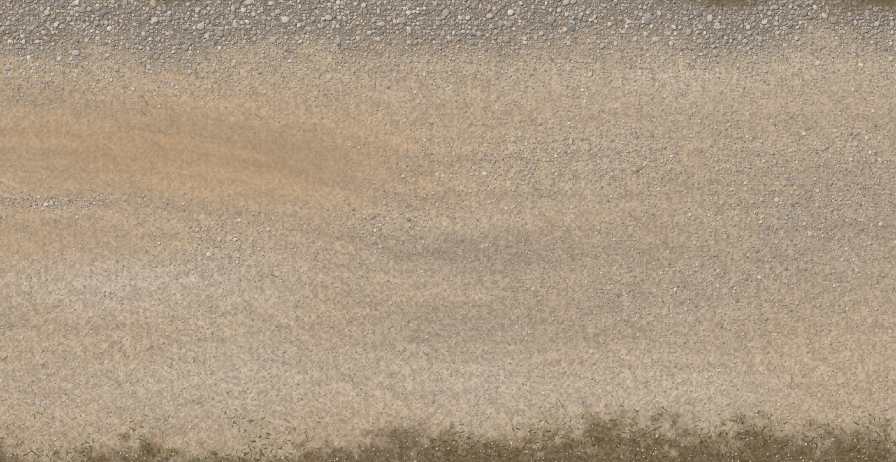
Reproduce this texture procedurally as a Shadertoy shader.

```glsl
#define SAND vec3(0.715, 0.635, 0.535)
#define PALE_DUST vec3(0.75, 0.69, 0.62)
#define ORANGE_CLAY vec3(0.69, 0.575, 0.45)
#define GREY_SILT vec3(0.63, 0.565, 0.50)
#define GRAVEL_BED vec3(0.53, 0.475, 0.42)
#define SOIL vec3(0.41, 0.34, 0.25)
#define GRASS vec3(0.36, 0.38, 0.21)
#define STONE_COOL vec3(0.63, 0.62, 0.61)
#define STONE_WARM vec3(0.81, 0.755, 0.685)
#define GRAIN 0.22
#define STREAKS 0.13
#define LIGHT_DIR vec2(-0.6, 0.8)

float hash(vec2 p) {
    return fract(sin(dot(p, vec2(127.1, 311.7))) * 43758.5);
}
float noise(vec2 p) {
    vec2 i = floor(p), f = fract(p);
    f = f * f * (3.0 - 2.0 * f);
    return mix(mix(hash(i), hash(i + vec2(1, 0)), f.x),
               mix(hash(i + vec2(0, 1)), hash(i + vec2(1, 1)), f.x), f.y);
}
float fbm(vec2 p) {
    float sum = 0.0, amp = 0.53;
    for (int i = 0; i < 4; i++, amp *= 0.5) {
        sum += amp * noise(p);
        p = p * 2.03 + 17.3;
    }
    return sum;
}
// Soft elliptical area
float blob(vec2 uv, float x, float y, float w, float h) {
    vec2 d = (uv - vec2(x, y)) / vec2(w, h);
    return exp(-dot(d, d));
}
// Jittered stones with a small cast shadow
void addStones(inout vec3 color, vec2 p, float scale, float density) {
    vec2 q = p * scale;
    float soft = 0.6 * scale / iResolution.y;
    for (int k = 0; k < 9; k++) {
        vec2 id = floor(q) + vec2(k % 3 - 1, k / 3 - 1);
        float presence = smoothstep(0.0, 0.08, density - hash(id + scale));
        if (presence <= 0.0) continue;
        vec2 jitter = vec2(hash(id + 3.1), hash(id + 8.7));
        vec2 d = q - id - 0.15 - 0.7 * jitter;
        float radius = mix(0.2, 0.52, pow(hash(id + 5.3), 1.5)) * presence;
        float angle = 6.28 * jitter.x, c = cos(angle), s = sin(angle);
        mat2 shape = mat2(c, s * (1.0 + 0.6 * jitter.y), -s, c * (1.0 + 0.6 * jitter.y));
        float body = 1.0 - smoothstep(-soft, soft, length(shape * d) - radius);
        float shadow = 1.0 - smoothstep(-soft, soft, length(shape * (d + LIGHT_DIR * 0.18)) - radius);
        vec3 tone = mix(STONE_COOL, STONE_WARM, hash(id + 11.9)) * (0.83 + 0.32 * hash(id + 21.4));
        tone *= 1.0 + 0.12 * dot(d, LIGHT_DIR) / max(radius, 0.05);
        color *= 1.0 - 0.3 * shadow * presence;
        color = mix(color, tone, 0.9 * body * presence);
    }
}
// Short scattered strokes: grass blades or dry twigs
void addBlades(inout vec3 color, vec2 p, float scale, float density, vec3 tint) {
    vec2 q = p * scale;
    float soft = scale / iResolution.y, width = 0.001 * scale;
    for (int k = 0; k < 9; k++) {
        vec2 id = floor(q) + vec2(k % 3 - 1, k / 3 - 1);
        float presence = smoothstep(0.0, 0.15, density - hash(id + 41.3));
        vec2 d = q - id - vec2(hash(id + 2.2), hash(id + 6.6));
        float angle = 6.28 * hash(id + 9.4), reach = mix(0.25, 0.8, hash(id + 13.8));
        vec2 dir = vec2(cos(angle), sin(angle));
        float dist = length(d - dir * clamp(dot(d, dir), 0.0, reach));
        float stroke = 1.0 - smoothstep(width - 0.5 * soft, width + 0.7 * soft, dist);
        color = mix(color, tint * (0.7 + 0.7 * hash(id + 30.1)), 0.7 * stroke * presence);
    }
}
void mainImage(out vec4 fragColor, in vec2 fragCoord) {
    vec2 uv = fragCoord / iResolution.xy, p = fragCoord / iResolution.y;
    float cloud = fbm(p * vec2(4, 8)), clump = fbm(p * 13.0 + 5.0), crumbs = fbm(p * 48.0 + 2.0);

    // Sandy ground, wheel tracks and dusty strips
    float bend = 0.7 * pow(min(uv.x, 0.45), 2.0);
    float streak = fbm(vec2(p.x * 2.2, (uv.y + bend) * 46.0));
    float clay = blob(uv, 0.12, 0.68, 0.27, 0.12) + 0.6 * blob(uv, 0.34, 0.63, 0.11, 0.1)
               + 0.55 * blob(uv, 0.06, 0.48, 0.17, 0.05);
    float silt = blob(uv, 0.55, 0.45, 0.2, 0.05) + 0.7 * blob(uv, 0.53, 0.29, 0.16, 0.05)
               + 0.8 * blob(uv, 0.95, 0.52, 0.22, 0.16) + 0.5 * blob(uv, 0.72, 0.35, 0.2, 0.05)
               + 1.2 * blob(uv, 0.0, 0.31, 0.025, 0.03);
    float dust = blob(uv, 0.14, 0.39, 0.24, 0.06) + 0.7 * blob(uv, 0.4, 0.17, 0.5, 0.07)
               + 0.5 * blob(uv, 0.65, 0.82, 0.35, 0.05);
    vec3 color = mix(SAND, PALE_DUST, clamp(dust * 0.6 + 0.7 * (cloud - 0.42), 0.0, 1.0));
    color = mix(color, ORANGE_CLAY, clamp(clay * (0.3 + 0.7 * streak), 0.0, 0.85));
    color = mix(color, GREY_SILT, clamp(silt * (0.3 + 0.7 * cloud), 0.0, 0.8));
    color *= 1.0 + STREAKS * (streak - 0.5) * (0.6 + clay);

    // Gravel shoulder above, crumbly verge below
    float gravel = smoothstep(-0.05, 0.05, uv.y - 0.895 - 0.02 * uv.x + 0.1 * (clump - 0.5));
    float fringe = smoothstep(0.77, 0.92, uv.y + 0.04 * (1.0 - uv.x));
    float vergeTop = mix(0.0, 0.055, smoothstep(0.2, 0.65, uv.x));
    float verge = 1.0 - smoothstep(-0.05, 0.06, uv.y - vergeTop - 0.09 * (clump - 0.5) - 0.13 * (crumbs - 0.5));
    color = mix(color, GRAVEL_BED, 0.8 * gravel);
    color = mix(color, SOIL, 0.85 * verge);

    // Fine grit and loose stones
    float grit = noise(p * 263.0) + 0.5 * noise(p * 137.0 + 9.0) + 0.4 * crumbs - 0.95;
    float bare = 1.0 - 0.75 * clamp(clay, 0.0, 1.0);
    color *= 1.0 + GRAIN * grit * (0.4 + 0.6 * bare + 0.5 * verge);
    float loose = blob(uv, 0.62, 0.66, 0.13, 0.07) + blob(uv, 0.92, 0.59, 0.15, 0.13)
                + 0.8 * blob(uv, 0.25, 0.48, 0.07, 0.06) + 0.8 * blob(uv, 0.43, 0.52, 0.06, 0.05)
                + 0.7 * blob(uv, 0.77, 0.36, 0.12, 0.07) + 1.3 * blob(uv, 0.08, 0.562, 0.09, 0.018);
    loose *= 0.3 + 1.2 * clump;
    addStones(color, p, 190.0, 0.2 * bare + 0.3 * loose + 0.3 * fringe);
    addStones(color, p, 140.0, 0.1 * bare + 0.35 * loose + 0.4 * fringe + 0.3 * gravel - 0.1 * verge);
    addStones(color, p, 92.0, 0.03 * bare + 0.2 * loose + 0.1 * fringe + 0.6 * gravel);
    addStones(color, p, 64.0, 0.008 + 0.06 * loose + 0.35 * gravel);

    // Twigs, weeds along the top edge and tufts below
    addBlades(color, p, 30.0, 0.13 * (1.0 - gravel), GRAVEL_BED);
    float weeds = (blob(uv, 0.81, 1.0, 0.05, 0.02) + blob(uv, 0.97, 1.0, 0.05, 0.03)
                + 0.6 * blob(uv, 0.19, 1.0, 0.03, 0.012)) * (0.4 + clump);
    color = mix(color, SOIL, clamp(1.2 * weeds * crumbs, 0.0, 0.8));
    float tufts = (1.0 - smoothstep(0.03, 0.15, uv.y)) * smoothstep(0.42, 0.62, fbm(p * 17.0 + 31.0));
    addBlades(color, p, 50.0, 0.7 * tufts + 0.35 * verge + 0.4 * weeds, GRASS);
    addBlades(color, p + 3.7, 85.0, 0.8 * tufts + 0.4 * verge + 0.4 * weeds, GRASS * 0.85);
    fragColor = vec4(clamp(color, 0.0, 1.0), 1.0);
}
```
